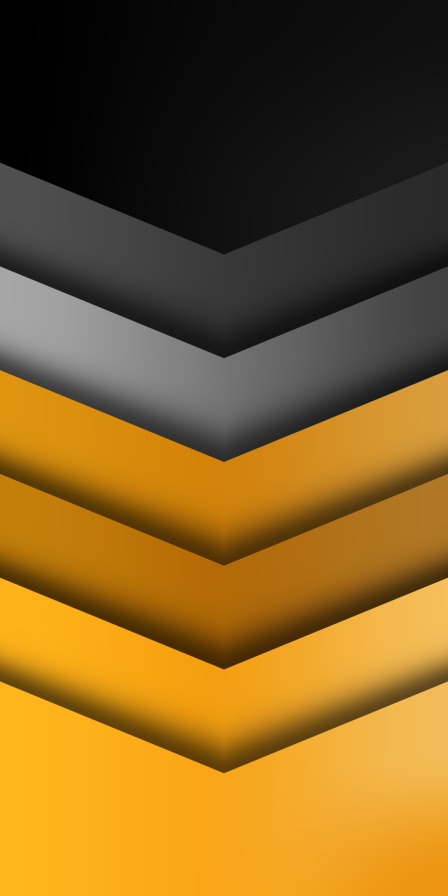
A Shadertoy shader for this background:

```glsl
#define PANELS 7
#define FIRST_TIP 0.284
#define TIP_STEP 0.1158
#define RISE 0.1025
#define SHADOW_DEPTH 0.62
#define SHADOW_SIDE 0.026
#define SHADOW_TIP 0.035

// Panel colours at the left edge, the middle and the right edge
const vec3 LEFT[PANELS] = vec3[PANELS](
    vec3(0.0), vec3(0.31), vec3(0.65),
    vec3(0.87, 0.58, 0.06), vec3(0.77, 0.50, 0.04),
    vec3(1.0, 0.70, 0.10), vec3(1.0, 0.71, 0.11));
const vec3 MIDDLE[PANELS] = vec3[PANELS](
    vec3(0.06), vec3(0.22), vec3(0.46),
    vec3(0.82, 0.50, 0.03), vec3(0.70, 0.41, 0.02),
    vec3(0.95, 0.61, 0.05), vec3(0.97, 0.64, 0.08));
const vec3 RIGHT[PANELS] = vec3[PANELS](
    vec3(0.10), vec3(0.16), vec3(0.25),
    vec3(0.85, 0.62, 0.24), vec3(0.69, 0.47, 0.15),
    vec3(0.96, 0.75, 0.36), vec3(0.95, 0.74, 0.36));

// Sideways sheen; the right-hand tint fades with depth below the panel's edge
vec3 panelColor(int i, float x, float depth) {
    vec3 color = mix(LEFT[i], MIDDLE[i], smoothstep(0.0, 0.6, x));
    float sheen = smoothstep(0.4, 1.05, x);
    if (i > 2) sheen *= 1.0 - smoothstep(0.05, 0.29, depth);
    return mix(color, RIGHT[i], sheen);
}

void mainImage(out vec4 fragColor, in vec2 fragCoord) {
    vec2 uv = fragCoord / iResolution.xy;
    float side = abs(2.0 * uv.x - 1.0);
    float chevron = 1.0 - uv.y - FIRST_TIP + RISE * side;
    float softness = 0.8 / iResolution.y;
    float shadowSize = mix(SHADOW_TIP, SHADOW_SIDE, side);

    // Top panel: black corner lifting toward the lower right
    vec3 color = panelColor(0, uv.x, 0.0);
    color *= mix(0.6, 1.1, smoothstep(0.0, 0.25, 1.0 - uv.y));

    // Each lower panel shades the one above it, then covers it
    for (int i = 1; i < PANELS; i++) {
        float depth = chevron - float(i - 1) * TIP_STEP;
        float gap = max(-depth, 0.0) / shadowSize;
        float strength = i == 1 ? 0.0 : SHADOW_DEPTH;
        color *= 1.0 - strength * exp(-gap * gap);
        float cover = smoothstep(-softness, softness, depth);
        color = mix(color, panelColor(i, uv.x, depth), cover);
    }

    // Warm falloff in the lower right corner
    float corner = smoothstep(0.55, 1.0, uv.x) * smoothstep(0.16, 0.0, uv.y);
    color = mix(color, vec3(0.92, 0.57, 0.06), 0.9 * corner);
    fragColor = vec4(color, 1.0);
}
```
